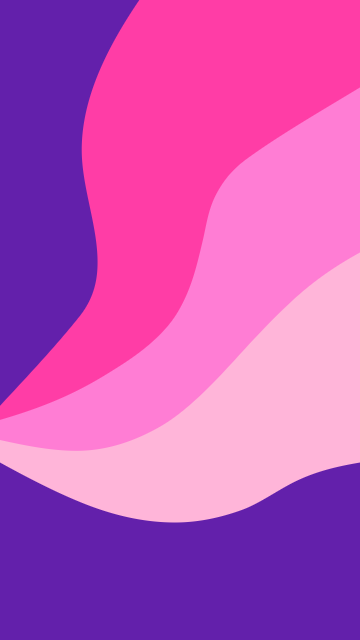
Give the GLSL for this background, as a WebGL 2 fragment shader.

```glsl
#version 300 es
precision highp float;

uniform vec2 u_resolution;
out vec4 fragColor;

const vec3 PURPLE = vec3(0.39, 0.125, 0.67);
const vec3 HOT_PINK = vec3(1.0, 0.24, 0.65);
const vec3 ORCHID = vec3(1.0, 0.49, 0.83);
const vec3 BLUSH = vec3(1.0, 0.71, 0.85);

// Curve knots: position along the axis, value, slope
const int KNOTS = 7;

// Left edges, x as a function of y
const vec3 HOT_PINK_LEFT[KNOTS] = vec3[KNOTS](
    vec3(0.249, -0.193, 1.653), vec3(0.366, 0.0, 1.653),
    vec3(0.505, 0.220, 1.422), vec3(0.590, 0.271, 0.0),
    vec3(0.766, 0.227, 0.0), vec3(1.0, 0.387, 1.209),
    vec3(1.1, 0.508, 1.209));
const vec3 ORCHID_LEFT[KNOTS] = vec3[KNOTS](
    vec3(0.336, -0.051, 6.756), vec3(0.4284, 0.3333, 2.8),
    vec3(0.5117, 0.493, 1.067), vec3(0.6224, 0.5625, 0.427),
    vec3(0.698, 0.602, 0.96), vec3(0.7526, 0.6875, 2.453),
    vec3(0.8763, 1.0377, 2.898));

// Top edges, y as a function of x
const vec3 BLUSH_TOP[KNOTS] = vec3[KNOTS](
    vec3(0.0, 0.3125, -0.124), vec3(0.213, 0.2956, 0.0),
    vec3(0.4444, 0.3333, 0.321), vec3(0.6667, 0.4466, 0.619),
    vec3(0.8102, 0.5293, 0.523), vec3(1.0, 0.6055, 0.309),
    vec3(1.1, 0.6364, 0.309));
const vec3 GROUND_TOP[KNOTS] = vec3[KNOTS](
    vec3(0.0, 0.2773, -0.309), vec3(0.2315, 0.2135, -0.225),
    vec3(0.4861, 0.1836, 0.0), vec3(0.6713, 0.2031, 0.2025),
    vec3(0.8102, 0.2448, 0.2925), vec3(1.0, 0.2773, 0.0956),
    vec3(1.1, 0.2869, 0.0956));

// Cubic Hermite interpolation between two knots
float hermite(vec3 a, vec3 b, float u) {
    float span = b.x - a.x;
    float t = clamp((u - a.x) / span, 0.0, 1.0);
    float s = 1.0 - t;
    return s * s * ((1.0 + 2.0 * t) * a.y + t * span * a.z)
         + t * t * ((1.0 + 2.0 * s) * b.y - s * span * b.z);
}

// Smooth curve through all knots
float curve(vec3 knots[KNOTS], float u) {
    float value = knots[0].y;
    for (int i = 0; i < KNOTS - 1; i++) {
        if (u >= knots[i].x) value = hermite(knots[i], knots[i + 1], u);
    }
    return value;
}

// Antialiased coverage of the side where d is positive
float coverage(float d) {
    float pixel = length(vec2(dFdx(d), dFdy(d)));
    return clamp(0.5 + d / max(pixel, 1e-6), 0.0, 1.0);
}

void main() {
    vec2 uv = gl_FragCoord.xy / u_resolution;

    // Layers from back to front
    vec3 color = PURPLE;
    color = mix(color, HOT_PINK, coverage(uv.x - curve(HOT_PINK_LEFT, uv.y)));
    color = mix(color, ORCHID, coverage(uv.x - curve(ORCHID_LEFT, uv.y)));
    color = mix(color, BLUSH, coverage(curve(BLUSH_TOP, uv.x) - uv.y));
    color = mix(color, PURPLE, coverage(curve(GROUND_TOP, uv.x) - uv.y));

    fragColor = vec4(color, 1.0);
}
```
